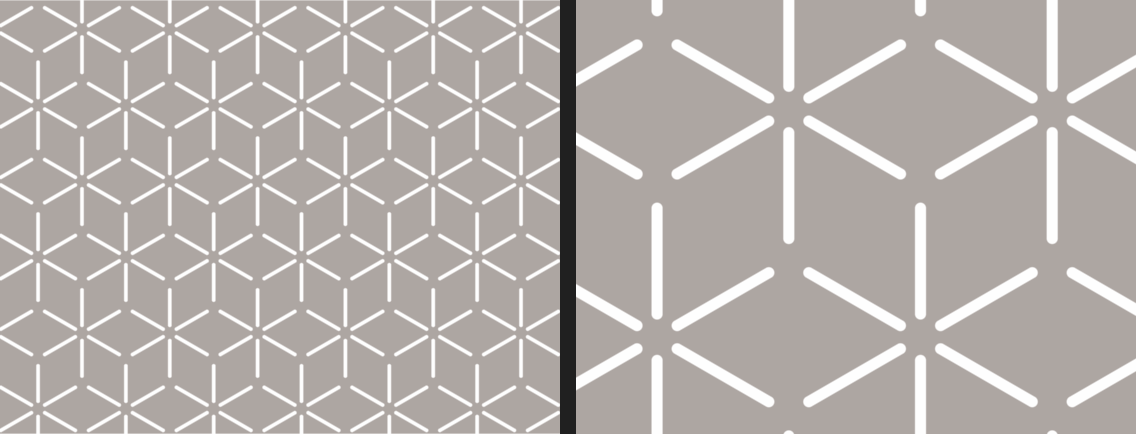
Left: the whole. Right: its middle third, enlarged.
Give the GLSL for this pattern, as a WebGL 1 fragment shader.

```glsl
precision highp float;

uniform vec2 u_resolution;

// Offset to the nearest star centre of two interleaved rectangular grids
vec2 nearestStar(vec2 p, vec2 cell) {
  vec2 a = mod(p + 0.5 * cell, cell) - 0.5 * cell;
  vec2 b = mod(p, cell) - 0.5 * cell;
  return dot(a, a) < dot(b, b) ? a : b;
}

// Six round-capped spokes folded onto the vertical one
float spokeDistance(vec2 q, float inner, float outer, float radius) {
  vec2 mirror = vec2(0.8660254, -0.5);
  q = abs(q);
  q -= 2.0 * max(dot(q, mirror), 0.0) * mirror;
  q.y -= clamp(q.y, inner, outer);
  return length(q) - radius;
}

void main() {
  vec2 p = (gl_FragCoord.xy - 0.5 * u_resolution) / u_resolution.x;
  float pixel = 1.0 / u_resolution.x;

  vec2 star = nearestStar(p - vec2(-0.04, 0.064), vec2(0.1568, 0.2711));
  float d = spokeDistance(star, 0.0138, 0.0768, 0.0033);
  float line = 1.0 - smoothstep(-pixel, pixel, d);

  vec3 taupe = vec3(0.68, 0.65, 0.635);
  vec3 white = vec3(0.995);
  vec3 color = mix(taupe, white, line);

  // Faint pale rim along the top and bottom
  float toEdge = 0.5 * u_resolution.y / u_resolution.x - abs(p.y);
  color = mix(color, white, 0.35 * (1.0 - smoothstep(0.001, 0.0025, toEdge)));

  gl_FragColor = vec4(color, 1.0);
}
```
